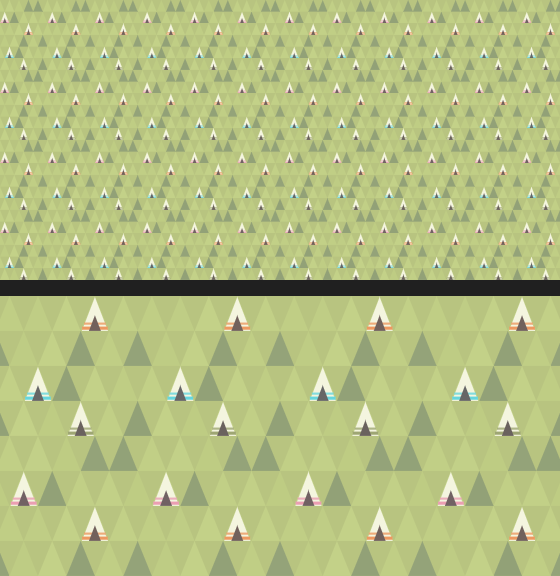
Top: the whole. Bottom: its middle third, enlarged.
Reproduce this pattern procedurally as a Shadertoy shader.

```glsl
// Campsite pattern: staggered rows of small triangles in two greens, with
// darker trees and cream tents set on a tile five triangles wide and six
// rows high. Each row is folded into one cell and shaded by edge distance.

#define ROWS 24.0            // triangle rows over the canvas height
#define COLUMNS 29.5         // triangles per canvas height, measured across
#define TILE 5               // triangles per repeat
#define TINT 0.010           // faint tone change between triangles
#define TENT_HALF 0.46       // half width of a tent at its base
#define DOOR_HALF 0.21       // half width of the door at its base
#define DOOR_TOP 0.45        // door height, in rows
#define STRIPE 0.045         // half thickness of a trim stripe
#define GRASS vec3(0.755, 0.810, 0.525)
#define SHADE vec3(0.722, 0.768, 0.502)
#define TREE vec3(0.575, 0.635, 0.470)
#define CREAM vec3(0.955, 0.960, 0.875)

// Column of each feature in the six rows, -1 for none
const int treeA[6] = int[6](3, 1, -1, 2, 2, 4);
const int treeB[6] = int[6](4, -1, -1, 4, -1, -1);
const int tentAt[6] = int[6](-1, 0, 3, -1, 1, 2);

// Coverage of the inside of a shape, from its signed distance
float fill(float dist, float pixel) {
    return clamp(0.5 - dist / pixel, 0.0, 1.0);
}

// Upright triangle standing on height 0: x across, y up
float triangle(vec2 p, float halfWidth, float height) {
    float slope = halfWidth / height;
    float side = (abs(p.x) - slope * (height - p.y)) * inversesqrt(1.0 + slope * slope);
    return max(side, -p.y);
}

vec3 trimColor(int row) {
    if (row == 1) return vec3(0.92, 0.62, 0.70);
    if (row == 2) return vec3(0.93, 0.60, 0.38);
    if (row == 4) return vec3(0.40, 0.84, 0.87);
    return vec3(0.62, 0.65, 0.45);
}

// Cream cloth, two trim stripes and a dark door
vec3 paintTent(vec3 base, vec2 p, int row, float pixel) {
    vec3 trim = trimColor(row);
    vec3 color = mix(base, CREAM, fill(triangle(p, TENT_HALF, 0.97), pixel));
    float span = abs(p.x) - 0.45;
    float low = max(abs(p.y - 0.08) - STRIPE, span);
    float high = max(abs(p.y - 0.21) - STRIPE * 0.7, span + 0.07);
    color = mix(color, trim, fill(low, pixel));
    color = mix(color, trim, 0.8 * fill(high, pixel));
    vec3 door = mix(vec3(0.40, 0.36, 0.36), trim, 0.08);
    return mix(color, door, fill(triangle(p, DOOR_HALF, DOOR_TOP), pixel));
}

void mainImage(out vec4 fragColor, in vec2 fragCoord) {
    vec2 uv = fragCoord / iResolution.y;
    float pixel = COLUMNS / iResolution.y;

    // Rows counted downward; every second row shifts by half a triangle
    float depth = (1.0 - uv.y) * ROWS;
    float rowId = floor(depth);
    float across = uv.x * COLUMNS - 0.5 * mod(rowId, 2.0);
    float columnId = floor(across + 0.5);
    vec2 p = vec2(across - columnId, 1.0 - fract(depth));
    int row = int(mod(rowId, 6.0));
    int column = int(mod(columnId, float(TILE)));

    // Two-tone triangle ground
    float tint = TINT * sin(float(column) * 2.4 + float(row) * 1.7);
    float upright = fill(triangle(p, 0.5, 1.0), pixel);
    vec3 color = mix(SHADE, GRASS + tint, upright);

    // Trees and tents
    if (column == treeA[row] || column == treeB[row])
        color = mix(SHADE, TREE + 0.5 * tint, upright);
    if (column == tentAt[row])
        color = paintTent(color, p, row, pixel);

    fragColor = vec4(color, 1.0);
}
```
